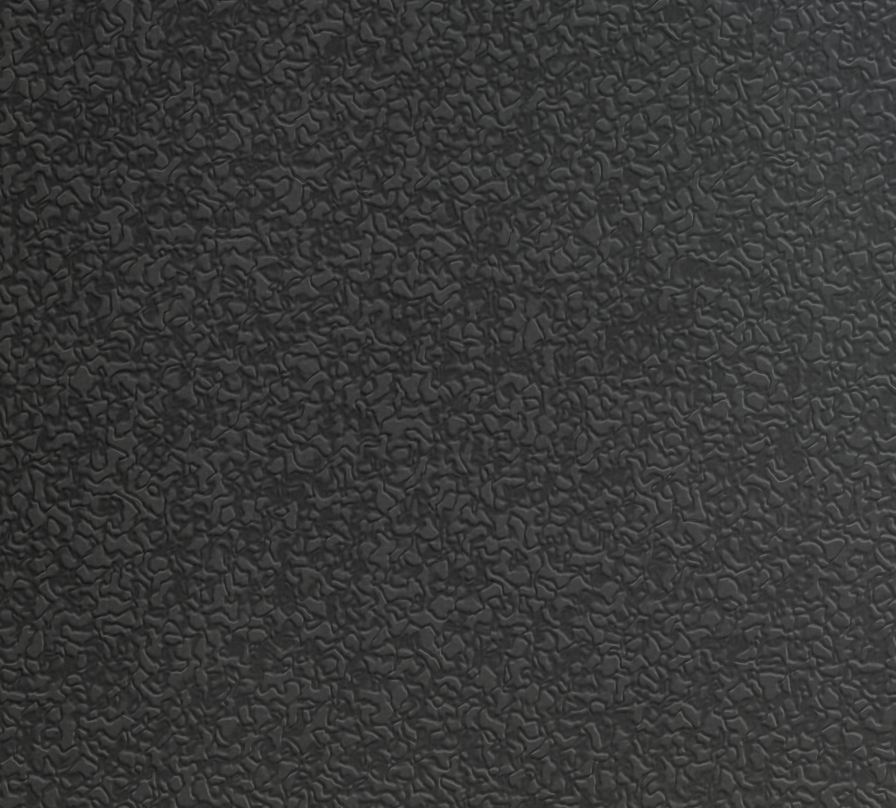
Give the GLSL for this texture, as a Shadertoy shader.

```glsl
vec2 randomGradient(vec2 cell) {
    vec2 s = vec2(dot(cell, vec2(127.1, 311.7)), dot(cell, vec2(269.5, 183.3)));
    return 2.0 * fract(sin(s) * 43758.55) - 1.0;
}

float gradientNoise(vec2 p) {
    vec2 i = floor(p), f = fract(p);
    vec2 u = f * f * f * (f * (f * 6.0 - 15.0) + 10.0);
    vec2 o = vec2(0.0, 1.0);
    float low = mix(dot(randomGradient(i), f),
                    dot(randomGradient(i + o.yx), f - o.yx), u.x);
    float high = mix(dot(randomGradient(i + o), f - o),
                     dot(randomGradient(i + 1.0), f - 1.0), u.x);
    return mix(low, high, u.y);
}

// Rounded pebbles parted by winding creases along the zero line of the noise
float pebbleHeight(vec2 p) {
    vec2 bend = vec2(gradientNoise(p * 0.8 + 13.7), gradientNoise(p * 0.8 + 41.3));
    p += 0.6 * bend;
    float n = gradientNoise(p) + 0.35 * gradientNoise(p * 2.1 + 7.9);
    return smoothstep(0.0, 0.27, abs(n)) + 0.22 * gradientNoise(p * 2.7 + 23.1);
}

void mainImage(out vec4 fragColor, in vec2 fragCoord) {
    vec2 uv = fragCoord / iResolution.xy;
    vec2 p = fragCoord / iResolution.y;
    vec2 grain = p * 54.0;

    // Raking light over the embossed surface
    vec2 toLight = normalize(vec2(0.45, 0.9)) * 0.12;
    float height = pebbleHeight(grain);
    float slope = pebbleHeight(grain - toLight) - pebbleHeight(grain + toLight);
    float crease = 1.0 - height;

    // Sheen is stronger toward the right and the lower edge
    float sheen = max(smoothstep(0.45, 1.0, uv.x), 0.7 * smoothstep(0.4, 0.0, uv.y));
    float patches = gradientNoise(p * 3.5 + 5.2) + 0.6 * gradientNoise(p * 9.0);

    // Broad falloff of the light
    float tone = 0.232 + 0.028 * smoothstep(0.0, 1.0, uv.x);
    tone -= 0.018 * smoothstep(0.3, 0.0, uv.x);
    tone += 0.012 * smoothstep(0.7, 1.0, uv.x) * uv.y;
    tone += 0.016 * patches;

    // Creases, lit flanks and bright rims
    tone -= mix(0.07, 0.035, sheen) * crease;
    tone += mix(0.075, 0.065, sheen) * slope;
    float rim = smoothstep(0.2, 0.9, slope);
    tone += mix(0.02, 0.07, sheen) * rim;

    // Fine dull speckle
    tone += 0.028 * gradientNoise(p * 190.0) + 0.02 * gradientNoise(p * 330.0 + 3.0);

    vec3 tint = mix(vec3(1.0, 1.0, 0.99), vec3(0.985, 1.0, 1.015), uv.x * uv.y);
    fragColor = vec4(clamp(tone, 0.09, 0.45) * tint, 1.0);
}
```
